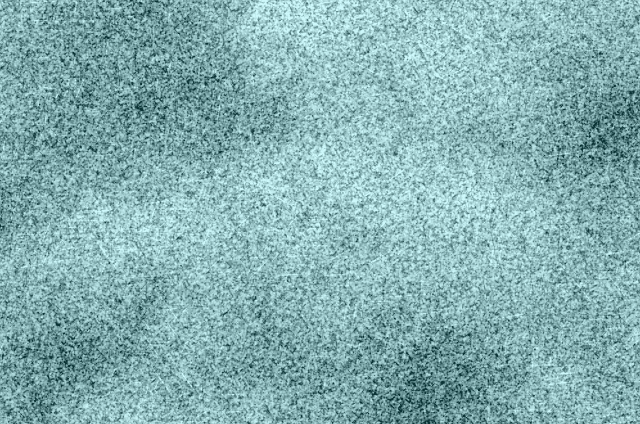
Write a Shadertoy shader that draws this texture.

```glsl
const vec3 DEEP_TEAL = vec3(0.13, 0.29, 0.30);
const vec3 PALE_AQUA = vec3(0.73, 0.90, 0.91);

float hash(vec2 p) {
    vec3 q = fract(vec3(p.xyx) * 0.1031);
    q += dot(q, q.yzx + 33.33);
    return fract((q.x + q.y) * q.z);
}

float noise(vec2 p) {
    vec2 cell = floor(p), f = p - cell;
    f = f * f * (3.0 - 2.0 * f);
    float low = mix(hash(cell), hash(cell + vec2(1, 0)), f.x);
    float high = mix(hash(cell + vec2(0, 1)), hash(cell + vec2(1, 1)), f.x);
    return mix(low, high, f.y);
}

mat2 rotation(float angle) {
    float c = cos(angle), s = sin(angle);
    return mat2(c, -s, s, c);
}

float fbm(vec2 p, int octaves) {
    float sum = 0.0, weight = 0.5;
    for (int i = 0; i < octaves; i++) {
        sum += weight * (noise(p) - 0.5);
        p = rotation(0.6) * p * 2.03 + 17.3;
        weight *= 0.56;
    }
    return sum;
}

// Broad worn and polished areas: centre, radius, strength
float patches(vec2 p) {
    const vec4 AREAS[10] = vec4[10](
        vec4(0.14, 0.74, 0.20, -0.14), vec4(0.45, 0.83, 0.18, -0.12),
        vec4(1.46, 0.66, 0.20, -0.30), vec4(1.02, 0.06, 0.26, -0.27),
        vec4(0.14, 0.14, 0.14, -0.18), vec4(0.62, 0.20, 0.22, -0.13),
        vec4(0.05, 0.46, 0.13, -0.14), vec4(0.72, 1.00, 0.18, 0.20),
        vec4(0.85, 0.58, 0.40, 0.10), vec4(1.15, 0.27, 0.16, 0.10));
    float sum = 0.0;
    for (int i = 0; i < 10; i++) {
        vec2 d = (p - AREAS[i].xy) / AREAS[i].z;
        sum += AREAS[i].w * exp(-dot(d, d));
    }
    return sum;
}

// One hairline per long cell, fading out at both ends
float scratches(vec2 p, float angle, vec2 cells, float width, float seed) {
    vec2 q = rotation(angle) * p * cells + seed * 7.7;
    q.y += 1.2 * noise(p * 3.0 + seed);
    q.x += hash(vec2(floor(q.y), seed));
    vec2 cell = floor(q), f = q - cell;
    float pick = hash(cell + seed * 3.1);
    float offset = hash(cell + 41.0) - 0.5;
    float slope = hash(cell + 83.0) - 0.5;
    float line = 0.5 + 0.3 * offset + 0.4 * slope * (f.x - 0.5);
    float d = abs(f.y - line) / cells.y;
    float ends = smoothstep(0.0, 0.4, f.x) * (1.0 - smoothstep(0.4, 1.0, f.x));
    return (1.0 - smoothstep(0.0, width, d)) * ends * smoothstep(0.5, 1.0, pick);
}

// Clusters of hairlines, each layer with its own direction
float scratchLayers(vec2 p, int layers, float width, float seed) {
    float sum = 0.0;
    for (int i = 0; i < layers; i++) {
        float id = seed + float(i);
        float angle = 3.14159 * hash(vec2(id, 5.0));
        float cluster = smoothstep(0.52, 0.85, noise(p * 2.6 + id * 13.7));
        vec2 cells = vec2(mix(5.0, 14.0, hash(vec2(id, 9.0))), 46.0);
        sum += cluster * scratches(p, angle, cells, width, id);
    }
    return min(sum, 1.0);
}

// Fine sandy grain, bent so that its dark side reaches further
float grain(vec2 p) {
    float fine = noise(p * 330.0) - 0.5;
    float medium = noise(rotation(0.5) * p * 235.0 + 31.0) - 0.5;
    float coarse = noise(rotation(1.1) * p * 125.0 + 67.0) - 0.5;
    float brushed = noise(rotation(0.35) * p * vec2(60.0, 210.0)) - 0.5;
    float sum = 0.42 * fine + 0.62 * medium + 0.24 * coarse + 0.16 * brushed;
    return sum - 0.7 * sum * sum;
}

void mainImage(out vec4 fragColor, in vec2 fragCoord) {
    vec2 p = fragCoord / iResolution.y;
    float hairWidth = max(0.0019, 1.0 / iResolution.y);

    // Cloudy base
    vec2 warp = 0.12 * vec2(fbm(p * 4.0, 3), fbm(p * 4.0 + 50.0, 3));
    float clouds = patches(p + 1.5 * warp) + 0.50 * fbm(p * vec2(3.2, 4.2) + warp * 8.0, 6);
    float wear = 1.0 - smoothstep(-0.26, 0.08, clouds);

    // Grain, crackle and pits grow stronger where the surface is worn
    float tone = 0.705 + clouds + grain(p) * mix(0.95, 1.25, wear);
    float ridge = abs(noise(p * 95.0 + 4.0 * warp) - 0.5);
    tone -= 0.16 * wear * (1.0 - smoothstep(0.02, 0.14, ridge));
    float pits = smoothstep(0.76, 0.93, noise(rotation(0.8) * p * 175.0 + 91.0));
    tone -= mix(0.28, 0.46, wear) * pits;
    float flecks = smoothstep(0.84, 0.97, noise(rotation(0.3) * p * 190.0 + 23.0));
    tone += 0.16 * flecks;

    // Pale and dark hairlines
    tone += 0.26 * scratchLayers(p, 12, hairWidth, 3.0);
    tone -= 0.24 * scratchLayers(p, 8, hairWidth, 40.0);

    fragColor = vec4(mix(DEEP_TEAL, PALE_AQUA, clamp(tone, -0.15, 1.12)), 1.0);
}
```
